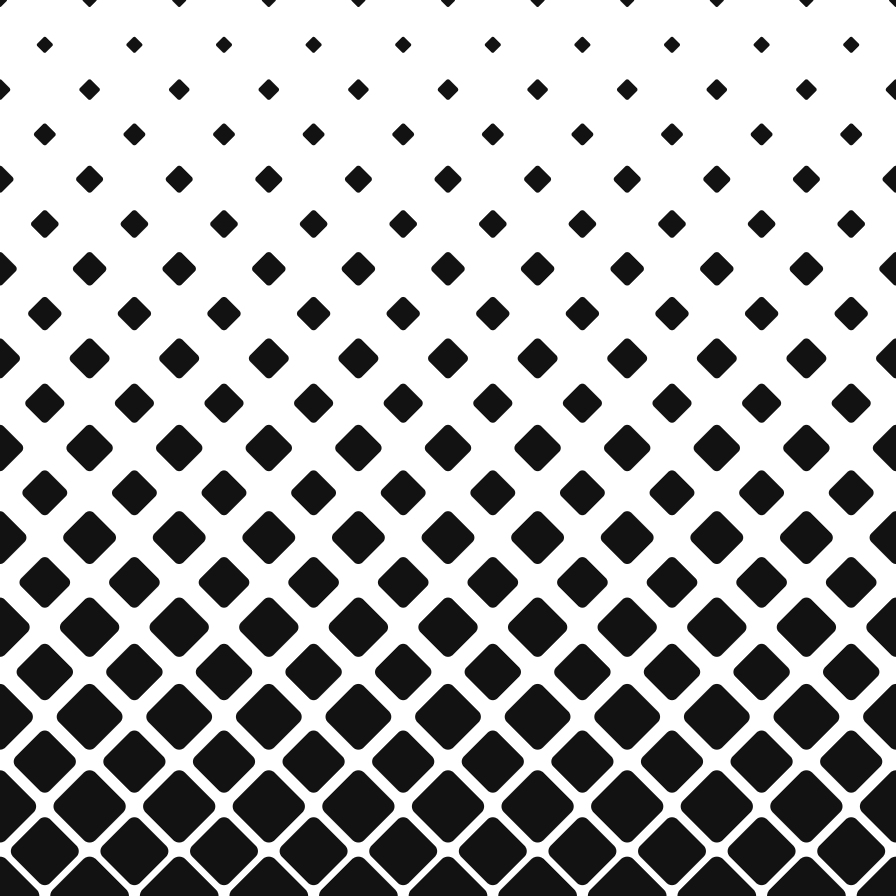
This pattern is drawn by a Shadertoy shader. Its source:

```glsl
// Halftone of rounded black diamonds on white, growing from top to bottom.
// Two interleaved square lattices, offset by half a cell, each hold one
// diamond per cell; its size depends on the height of the cell centre.

#define CELLS 10.0          // cells across the canvas height
#define ROUNDING 0.3        // corner radius relative to half the side
#define MAIN_TOP 0.0078     // tip distance of the main lattice at the top
#define MAIN_GROWTH 0.0361  // added tip distance at the bottom
#define OFFSET_TOP 0.0073   // the same for the offset lattice
#define OFFSET_GROWTH 0.0322

const vec3 PAPER = vec3(1.0);
const vec3 INK = vec3(0.07);

// Signed distance to a rounded square standing on its corner.
float roundedDiamond(vec2 p, float tip) {
    float halfSide = tip / (sqrt(2.0) * (1.0 - ROUNDING) + ROUNDING);
    float radius = ROUNDING * halfSide;
    vec2 turned = vec2(p.x + p.y, p.y - p.x) * sqrt(0.5);
    vec2 q = abs(turned) - (halfSide - radius);
    return length(max(q, 0.0)) + min(max(q.x, q.y), 0.0) - radius;
}

// Distance to the diamond of the nearest lattice centre.
float diamondLattice(vec2 uv, float shift, float topSize, float growth) {
    vec2 centre = (floor(uv * CELLS - shift + 0.5) + shift) / CELLS;
    float tip = topSize + growth * (1.0 - centre.y);
    return roundedDiamond(uv - centre, tip);
}

void mainImage(out vec4 fragColor, in vec2 fragCoord) {
    vec2 uv = fragCoord / iResolution.y;
    float pixel = 1.0 / iResolution.y;

    // Merge both lattices
    float dist = min(diamondLattice(uv, 0.0, MAIN_TOP, MAIN_GROWTH),
                     diamondLattice(uv, 0.5, OFFSET_TOP, OFFSET_GROWTH));

    // Antialiased ink on paper
    float coverage = clamp(0.5 - dist / pixel, 0.0, 1.0);
    fragColor = vec4(mix(PAPER, INK, coverage), 1.0);
}
```
